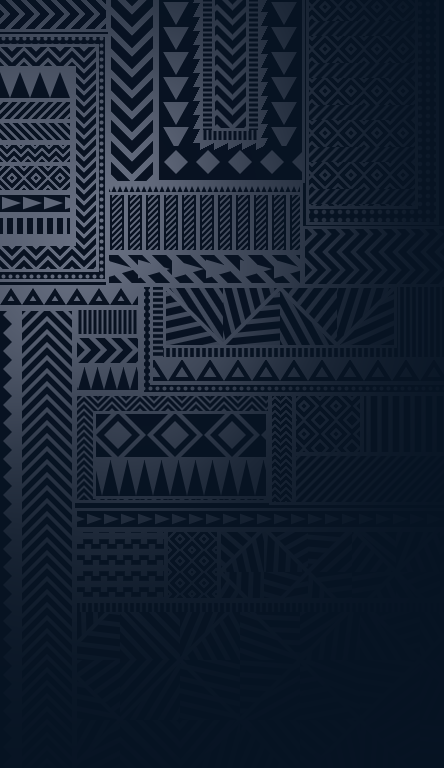
This pattern is drawn by a WebGL 2 fragment shader. Its source:

```glsl
#version 300 es
precision highp float;
// Patchwork of carved geometric bands: chevrons, spikes, darts and diamonds.
// Each framed panel overwrites the ink below it; a soft off-centre glow then
// lights the ink like brushed metal on dark navy.
uniform vec2 u_resolution;
out vec4 outColor;

vec2 p;      // position, canvas height = 768 units, y downward
float px;    // size of one pixel in those units
float ink;   // 1 = metal, 0 = ground

float fill(float d) { return clamp(0.5 - d / px, 0.0, 1.0); }

// Distance to the centre of the repeating cell
float wave(float x, float period) { return abs(fract(x / period) - 0.5) * period; }

float stripes(float x, float period) { return fill(wave(x, period) - 0.2 * period); }

float chevrons(float across, float along, float period) {
  return stripes(along + abs(across), period);
}

float dots(float period) {
  return fill(length(vec2(wave(p.x, period), wave(p.y, period))) - 0.28 * period);
}

// Triangles standing on y = 0, shrunk sideways by inset
float spikes(float y, float period, float height, float inset) {
  return fill(wave(p.x, period) - 0.5 * period * (1.0 - y / height) + inset);
}

float nestedSpikes(float y, float period, float height) {
  return 1.0 - spikes(y, period, height, 0.0)
    + spikes(y, period, height, 5.0) * fill(4.0 - y);
}

// Row of arrowheads pointing along +x
float darts(vec2 q, float period, float halfWidth) {
  float x = fract(q.x / period);
  return fill(max(abs(q.y) - halfWidth * (1.0 - x), 2.0 - x * period));
}

// Triangular patches, each hatched in its own direction
float weave(vec2 q, float size) {
  vec2 cell = floor(q / size), f = fract(q / size);
  if (mod(cell.x + cell.y, 2.0) > 0.5) f.x = 1.0 - f.x;
  float id = dot(cell, vec2(2, 17)) + step(f.x, f.y);
  float angle = 3.14 * fract(sin(id * 91.7 + 4.0) * 437.58);
  float seam = fill(abs(f.x - f.y) * size * 0.7 - 2.0);
  return max(seam, 0.9 * stripes(dot(q, vec2(cos(angle), sin(angle))), 12.0));
}

float box(vec4 r) {
  vec2 d = max(r.xy - p, p - r.zw);
  return max(d.x, d.y);
}

// Paints a pattern inside r (left, top, right, bottom) with a metal frame around it
void panel(vec4 r, float pattern) {
  float d = box(r);
  ink = mix(mix(ink, 1.0, fill(d - 3.0)), pattern, fill(d));
}

void upperLeft() {
  panel(vec4(-9, -9, 106, 29), chevrons(p.y - 14.0, p.x, 15.0));
  panel(vec4(111, -9, 153, 181), chevrons(p.x - 132.0, p.y, 21.0));
  panel(vec4(-9, 37, 105, 279), dots(7.0));
  panel(vec4(-9, 47, 96, 269), chevrons(wave(p.x, 24.0), p.y, 11.0));
  panel(vec4(-9, 69, 73, 243), 1.0);
  // Stacked rows of the inner frame
  panel(vec4(-9, 72, 70, 98), spikes(p.y - 72.0, 20.0, 26.0, 0.0));
  panel(vec4(-9, 102, 70, 119), stripes(p.x + p.y, 9.0));
  panel(vec4(-9, 123, 70, 140), stripes(p.x - p.y, 9.0));
  panel(vec4(-9, 145, 70, 162), chevrons(wave(p.x, 14.0), p.y, 8.0));
  panel(vec4(-9, 166, 70, 190), chevrons(p.y - 178.0, wave(p.x, 24.0), 8.0));
  panel(vec4(-9, 195, 70, 212), darts(p - vec2(0, 203), 21.0, 7.0));
  panel(vec4(-9, 218, 70, 234), stripes(p.x, 10.0));
}

void upperRight() {
  // Darts and diamonds around a jagged ladder
  float side = abs(p.x - 230.0) - 54.0;
  float ring = p.y < 146.0 ? darts(vec2(p.y, side), 25.0, 14.0)
    : fill(0.7 * (wave(p.x, 32.0) + abs(p.y - 162.0) - 12.0));
  vec4 ladder = vec4(203, -9, 258, 140);
  float jag = fill(box(ladder) - wave(p.x + p.y, 14.0) - 3.0);
  panel(vec4(159, -9, 302, 180), max(ring, jag));
  panel(ladder, stripes(p.y < 130.0 ? p.y : p.x, 5.0));
  panel(vec4(215, -9, 246, 128), chevrons(wave(p.x, 31.0), p.y, 15.0));
  // Diamond rows
  float row = mod(p.y + 6.0, 42.0);
  panel(vec4(309, -9, 436, 222), dots(8.0));
  panel(vec4(309, -9, 415, 206), row < 27.0
    ? chevrons(row - 13.0, wave(p.x, 26.0), 9.0) : stripes(p.x + row, 10.0));
  panel(vec4(305, 229, 460, 284), chevrons(wave(p.y, 36.0), p.x, 14.0));
  // Hatched bars above slanted darts
  float hatch = stripes(p.y + p.x, 6.0) * fill(wave(p.x, 18.0) - 5.0);
  panel(vec4(109, 186, 300, 250), max(hatch, fill(7.0 - wave(p.x, 18.0))));
  panel(vec4(109, 186, 300, 192), spikes(p.y - 186.0, 6.0, 7.0, 0.0));
  panel(vec4(109, 255, 300, 283), max(stripes(p.x - p.y, 24.0), darts(p - vec2(0, 269), 34.0, 10.0)));
}

void middle() {
  panel(vec4(-9, 288, 138, 305), nestedSpikes(305.0 - p.y, 22.0, 17.0));
  panel(vec4(-9, 311, 72, 790), p.x < 22.0
    ? fill(wave(p.y, 18.0) + 3.0 - p.x) : chevrons(p.x - 47.0, -p.y, 13.0));
  panel(vec4(77, 310, 138, 334), stripes(p.x, 5.0));
  panel(vec4(77, 338, 138, 363), chevrons(p.y - 350.0, p.x, 16.0));
  panel(vec4(77, 367, 138, 390), 1.0 - spikes(390.0 - p.y, 13.0, 23.0, 0.0));
  panel(vec4(144, 287, 460, 392), dots(7.0));
  panel(vec4(153, 287, 460, 382), stripes(p.x < 163.0 ? p.y : p.x, 6.0));
  panel(vec4(153, 360, 460, 381), nestedSpikes(381.0 - p.y, 28.0, 22.0));
  panel(vec4(166, 288, 394, 345), weave(p - vec2(166, 288), 57.0));
}

void lower() {
  panel(vec4(77, 396, 268, 500), chevrons(wave(p.x, 28.0), p.y, 7.0));
  float d = wave(p.x - 32.5, 57.0) + abs(p.y - 435.0);
  panel(vec4(96, 414, 266, 457), max(fill(d - 14.0), fill(abs(d - 25.0) - 3.0)));
  panel(vec4(96, 460, 266, 496), 1.0 - spikes(496.0 - p.y, 17.0, 36.0, 0.0));
  panel(vec4(272, 396, 292, 502), chevrons(wave(p.x, 11.0), p.y, 7.0));
  panel(vec4(296, 396, 360, 452), chevrons(wave(p.y, 28.0), wave(p.x, 32.0), 9.0));
  panel(vec4(364, 396, 460, 452), stripes(p.x, 11.0));
  panel(vec4(296, 456, 460, 502), stripes(p.x + p.y, 10.0));
  panel(vec4(77, 511, 460, 527), darts(p - vec2(0, 519), 17.0, 6.0));
  float brick = stripes(p.x + 8.0 * floor(p.y / 16.0), 16.0);
  panel(vec4(77, 532, 164, 598), max(brick, stripes(p.y, 16.0)));
  panel(vec4(168, 532, 217, 598), chevrons(wave(p.y, 22.0), wave(p.x, 24.0), 8.0));
  panel(vec4(221, 532, 460, 598), weave(p, 44.0));
  panel(vec4(77, 603, 460, 790), p.y < 612.0 ? stripes(p.x, 6.0) : weave(p, 60.0));
}

void main() {
  px = 768.0 / u_resolution.y;
  p = vec2(gl_FragCoord.x, u_resolution.y - gl_FragCoord.y) * px;
  ink = 0.0;
  upperLeft();
  upperRight();
  middle();
  lower();
  // Glow fades faster to the right than to the left
  vec2 g = (p - vec2(100, 220)) / vec2(p.x > 100.0 ? 205.0 : 400.0, 260);
  float glow = exp(-dot(g, g)) * (0.95 + 0.05 * sin(p.x * 0.03 + p.y * 0.02));
  vec3 ground = mix(vec3(0.025, 0.075, 0.135), vec3(0.035, 0.07, 0.13), glow);
  outColor = vec4(mix(ground, vec3(0.41, 0.44, 0.51), ink * glow), 1.0);
}
```
